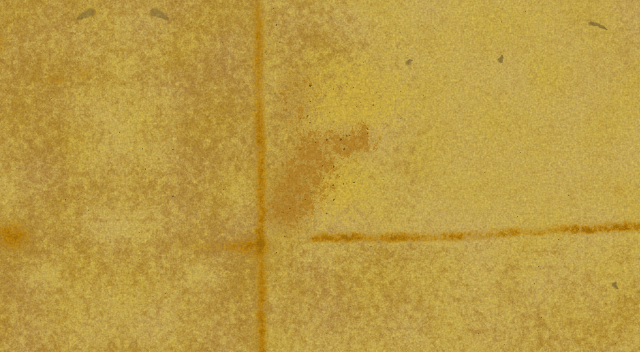
Reproduce this texture procedurally as a Shadertoy shader.

```glsl
// Aged ochre paper with two crossing rusty folds and a mirrored stain panel.
// Soft ellipses lay out tan and pale areas, fractal gradient noise breaks them
// into mottling, then folds, rust, scuffs, specks and grain go on top.

const vec3 TAN    = vec3(0.665, 0.51, 0.20);
const vec3 PALE   = vec3(0.77, 0.662, 0.315);
const vec3 YELLOW = vec3(0.785, 0.66, 0.215);
const vec3 RUST   = vec3(0.69, 0.475, 0.045);
const vec3 BROWN  = vec3(0.66, 0.46, 0.13);
const vec3 SCUFF  = vec3(0.48, 0.395, 0.20);
const float MIRROR_X = 0.349;  // symmetry axis of the left panel
const float FOLD_X   = 0.74;   // vertical fold
const float MOTTLE   = 1.3;
const float GRAIN    = 0.15;
const float SPECK_SCALE = 105.0;

vec2 hash2(vec2 p) {
    vec3 q = fract(p.xyx * vec3(0.1031, 0.103, 0.0973));
    q += dot(q, q.yzx + 33.33);
    return fract((q.xx + q.yz) * q.zy);
}

float corner(vec2 i, vec2 f, vec2 o) {
    return dot(hash2(i + o) * 2.0 - 1.0, f - o);
}

float noise(vec2 p) {
    vec2 i = floor(p), f = fract(p), e = vec2(0, 1);
    vec2 u = f * f * f * (f * (f * 6.0 - 15.0) + 10.0);
    return mix(mix(corner(i, f, e.xx), corner(i, f, e.yx), u.x),
               mix(corner(i, f, e.xy), corner(i, f, e.yy), u.x), u.y);
}

float fbm(vec2 p) {
    float sum = 0.0, amp = 0.6;
    for (int i = 0; i < 4; i++) {
        sum += amp * noise(p);
        p = mat2(1.6, 1.2, -1.2, 1.6) * p + 17.3;
        amp *= 0.78;
    }
    return sum;
}

// Soft ellipse: centre x, y and radii
float blob(vec2 p, float x, float y, float rx, float ry) {
    vec2 d = (p - vec2(x, y)) / vec2(rx, ry);
    return exp(-dot(d, d));
}

float bell(float x) { return exp(-x * x); }

float segment(vec2 p, vec2 a, vec2 b) {
    vec2 d = b - a;
    return length(p - a - d * clamp(dot(p - a, d) / dot(d, d), 0.0, 1.0));
}

// Paleness of the left panel; q.x is the distance from the mirror axis
float leftTone(vec2 q) {
    return -0.16 + 0.48 * blob(q, 0.0, 0.62, 0.14, 0.16) + 0.28 * blob(q, 0.0, 0.91, 0.14, 0.12)
        + 0.5 * blob(q, 0.0, 0.36, 0.14, 0.05) + 0.38 * blob(q, 0.0, 0.12, 0.27, 0.12)
        + 0.3 * blob(q, 0.22, 0.22, 0.07, 0.04) + 0.3 * blob(q, 0.34, 0.46, 0.06, 0.1)
        - 0.12 * blob(q, 0.21, 0.65, 0.07, 0.25) - 0.22 * blob(q, 0.25, 0.31, 0.14, 0.04)
        - 0.18 * blob(q, 0.35, 0.18, 0.07, 0.12);
}

float rightTone(vec2 p) {
    return 0.34 - 0.42 * blob(p, 0.86, 0.9, 0.16, 0.17) - 0.4 * blob(p, 0.79, 0.53, 0.07, 0.25)
        - 0.42 * blob(p, 0.95, 0.15, 0.32, 0.16) - 0.3 * blob(p, 1.1, 0.28, 0.1, 0.03)
        - 0.26 * blob(p, 1.18, 0.54, 0.06, 0.09) - 0.34 * blob(p, 1.68, 0.05, 0.3, 0.16)
        - 0.18 * blob(p, 1.82, 0.95, 0.2, 0.2);
}

// Tapered, bowed smear: x, y, angle, half length
float scuff(vec2 p, vec4 s, float width) {
    vec2 d = mat2(cos(s.z), -sin(s.z), sin(s.z), cos(s.z)) * (p - s.xy);
    d.y += 5.0 * d.x * d.x + 0.006 * noise(p * 90.0);
    float taper = width * (0.7 - 0.4 * clamp(d.x / s.w, -1.0, 1.0));
    return 1.0 - smoothstep(0.3 * taper, taper, segment(d, vec2(-s.w, 0), vec2(s.w, 0)));
}

void mainImage(out vec4 fragColor, in vec2 fragCoord) {
    vec2 p = fragCoord / iResolution.y, q = vec2(abs(p.x - MIRROR_X), p.y);
    float side = smoothstep(-0.02, 0.02, p.x - FOLD_X);
    float cloud = mix(fbm(q * 12.0 + 4.0), fbm(p * 12.0 + 31.0), side);
    float fine = mix(fbm(q * 44.0 + 9.0), fbm(p * 44.0 + 53.0), side);
    float ragged = 0.6 * cloud + 1.1 * fine;

    // Mottled paper, calmer in the upper right
    float calm = smoothstep(1.0, 1.3, p.x) * smoothstep(0.28, 0.4, p.y);
    float tone = mix(leftTone(q), rightTone(p), side)
        + MOTTLE * (1.0 - 0.45 * calm) * (0.4 * cloud + 0.8 * fine);
    vec3 col = mix(TAN, PALE, smoothstep(-0.62, 0.52, tone));
    col.b += 0.07 * noise(p * 7.0 + 40.0) + 0.05 * noise(p * 60.0 + 80.0);

    // Central stain: yellow bloom broken by brown patches
    float bloom = blob(p, 1.0, 0.71, 0.15, 0.11) + blob(p, 0.95, 0.46, 0.09, 0.09);
    col = mix(col, YELLOW, 0.65 * smoothstep(0.2, 0.95, bloom + 1.1 * ragged));
    float streak = bell(segment(p, vec2(0.82, 0.41), vec2(0.9, 0.55)) / 0.075);
    streak = max(streak, 0.85 * bell(segment(p, vec2(0.88, 0.58), vec2(1.02, 0.6)) / 0.055));
    streak = max(streak, 0.55 * blob(p, 0.85, 0.71, 0.07, 0.11));
    col = mix(col, BROWN, 0.8 * smoothstep(0.25, 1.0, streak + 1.4 * ragged * smoothstep(0.0, 0.4, streak)));

    // Folds, uneven along their length
    float dx = p.x - FOLD_X - 0.012 * (0.5 - p.y) - 0.006 * noise(vec2(p.y * 9.0, 2.5));
    float wear = 0.58 + 0.5 * noise(vec2(p.y * 13.0, 5.5)) + 0.3 * bell((p.y - 0.47) / 0.15)
        - 0.15 * smoothstep(0.72, 0.95, p.y);
    float foldY = mix(0.305 - 0.012 * p.x, 0.322 + 0.03 * smoothstep(1.15, 1.85, p.x), side);
    float dy = p.y - foldY - 0.006 * noise(vec2(p.x * 14.0, 7.5));
    float run = smoothstep(0.84, 0.91, p.x) * (0.62 + 0.25 * bell((p.x - 0.96) / 0.09)
        + 0.35 * smoothstep(1.5, 1.75, p.x) + 0.45 * noise(vec2(p.x * 15.0, 3.5)))
        + 0.35 * smoothstep(0.35, 0.7, p.x) * (1.0 - side);
    float oxide = wear * bell(dx / 0.015) + run * bell(dy / (dy > 0.0 ? 0.018 : 0.01))
        + 0.22 * (exp(-abs(dx) / 0.035) + run * exp(-abs(dy) / 0.03));

    // Rust spots
    oxide += 0.9 * blob(p, 0.03, 0.33, 0.06, 0.04) + 0.65 * blob(p, 0.16, 0.775, 0.028, 0.016)
        + 0.45 * blob(p, 0.24, 0.79, 0.035, 0.02) + 0.45 * blob(p, 0.0, 0.88, 0.02, 0.04)
        + 0.55 * blob(p, 0.72, 0.3, 0.06, 0.03) + 0.45 * blob(p, 1.757, 0.46, 0.022, 0.022);
    oxide *= 1.0 + 1.5 * ragged;
    col = mix(col, RUST, 0.95 * smoothstep(0.1, 1.05, oxide));
    col *= 1.0 - 0.13 * smoothstep(0.75, 1.5, oxide);

    // Scuffs
    float marks = 0.8 * scuff(q, vec4(0.111, 0.957, -0.5, 0.02), 0.017);
    vec4 scuffs[4] = vec4[4](vec4(1.165, 0.826, 0.5, 0.007), vec4(1.425, 0.835, 1.2, 0.007),
        vec4(1.703, 0.927, -0.4, 0.024), vec4(1.75, 0.186, -0.7, 0.007));
    for (int i = 0; i < 4; i++) marks = max(marks, scuff(p, scuffs[i], 0.01));
    col = mix(col, SCUFF, 0.75 * marks);

    // Specks, denser in the stain, then paper grain
    float limit = 0.5 - 0.14 * min(bloom + streak, 1.0);
    col *= 1.0 - 0.35 * smoothstep(limit, limit + 0.16, noise(p * SPECK_SCALE + 11.0));
    col *= 1.0 + GRAIN * (noise(p * 187.3) + 0.6 * noise(p * 97.7 + 5.0));
    fragColor = vec4(clamp(col, 0.0, 1.0), 1);
}
```
